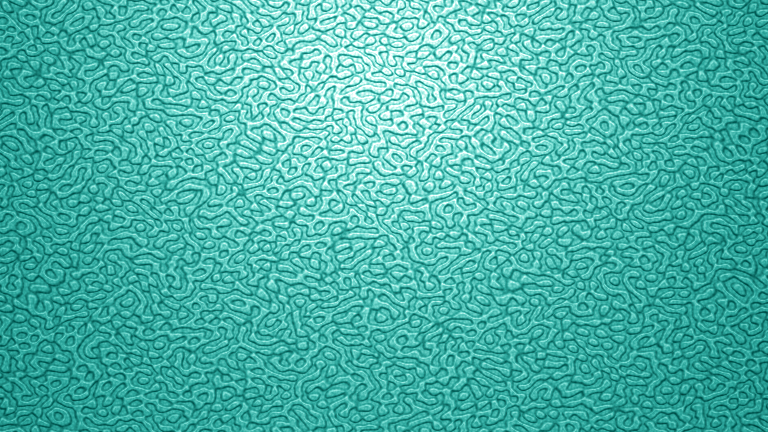
Write a Shadertoy shader that draws this texture.

```glsl
#define RIDGE_SPACING 0.0245
#define STRETCH vec2(0.80, 1.08)
#define WAVES 18
#define RIDGE_LEVEL 0.06
#define EDGE_WIDTH 0.105
#define GROOVE_DEPTH 0.46
#define RIM_LIGHT 0.30
#define GRAIN_SIZE 0.0075
#define GRAIN_AMOUNT 0.34
#define AMBIENT 0.30
#define GLOW_CENTRE vec2(-0.01, 0.35)
#define GLOW_RADIUS 0.50

const float TAU = 6.2831853;

vec2 hash2(vec2 p) {
    vec3 q = fract(vec3(p.xyx) * vec3(0.1031, 0.1030, 0.0973));
    q += dot(q, q.yzx + 33.33);
    return fract((q.xx + q.yz) * q.zy);
}

// Random waves of nearly one length: height in x, slope in yz
vec3 wormField(vec2 p) {
    vec3 field = vec3(0.0);
    for (int i = 0; i < WAVES; i++) {
        vec2 rnd = hash2(vec2(float(i) + 1.0, 17.0));
        float angle = 0.5 * TAU * (float(i) + rnd.x) / float(WAVES);
        float stretch = 0.85 + 0.3 * fract(float(i) * 0.618);
        vec2 k = TAU * stretch * vec2(cos(angle), sin(angle));
        float phase = dot(k, p) + TAU * rnd.y;
        field += vec3(cos(phase), -k * sin(phase));
    }
    return field * sqrt(2.0 / float(WAVES));
}

// Distance to the nearest scattered grain
float grainDistance(vec2 p) {
    vec2 cell = floor(p);
    float nearest = 2.0;
    for (int y = -1; y <= 1; y++)
    for (int x = -1; x <= 1; x++) {
        vec2 id = cell + vec2(x, y);
        nearest = min(nearest, length(id + hash2(id + 200.0) - p));
    }
    return nearest;
}

float bell(float x, float width) {
    return exp(-x * x / (width * width));
}

// Teal ramp from shadow to glint
vec3 tealRamp(float tone) {
    vec3 deep = vec3(0.06, 0.45, 0.42);
    vec3 teal = vec3(0.18, 0.66, 0.62);
    vec3 aqua = vec3(0.49, 0.88, 0.84);
    vec3 glint = vec3(0.74, 0.96, 0.93);
    if (tone < 0.4) return mix(deep, teal, tone / 0.4);
    if (tone < 0.8) return mix(teal, aqua, (tone - 0.4) / 0.4);
    return mix(aqua, glint, (tone - 0.8) / 0.2);
}

void mainImage(out vec4 fragColor, in vec2 fragCoord) {
    vec2 p = (fragCoord - 0.5 * iResolution.xy) / iResolution.y;

    // Worm-shaped ridges, gently warped
    vec2 q = p * STRETCH / RIDGE_SPACING;
    q += 0.35 * sin(q.yx * vec2(0.83, 0.71) + 1.3 * sin(q * 0.37));
    vec3 field = wormField(q);
    float slope = length(field.yz);
    float edge = (field.x - RIDGE_LEVEL) / length(vec2(slope, 2.2));
    float facing = field.z / (slope + 0.8);

    // Broad light from above
    vec2 toGlow = (p - GLOW_CENTRE) * vec2(0.85, 1.0) / GLOW_RADIUS;
    float glow = 1.0 / (1.0 + dot(toGlow, toGlow));
    float light = AMBIENT + 0.75 * glow - 0.14 * p.x * p.x;

    // Dark grooves, lit upper rims and speckled plastic
    float pixel = STRETCH.y / (RIDGE_SPACING * iResolution.y);
    float width = max(EDGE_WIDTH, 0.6 * pixel);
    float groove = bell(edge + 0.05, width) * (GROOVE_DEPTH + 0.26 * facing);
    float rim = bell(edge - 0.13, width) * RIM_LIGHT * (0.5 - 0.7 * facing);
    float grain = GRAIN_AMOUNT * (0.42 - grainDistance(p / GRAIN_SIZE));
    float relief = (rim + grain - groove) * (0.75 + 0.45 * glow);

    fragColor = vec4(clamp(tealRamp(light + relief), 0.0, 1.0), 1.0);
}
```
